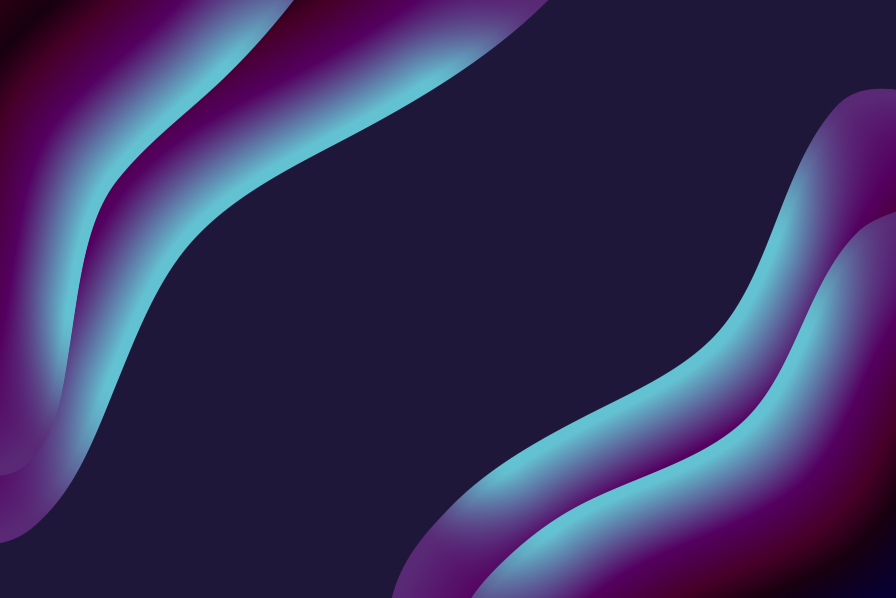
A WebGL 1 fragment shader for this background:

```glsl
precision highp float;

uniform vec2 u_resolution;

const vec3 NIGHT  = vec3(0.122, 0.090, 0.227);
const vec3 CYAN   = vec3(0.39, 0.76, 0.82);
const vec3 LILAC  = vec3(0.35, 0.16, 0.46);
const vec3 PURPLE = vec3(0.33, 0.00, 0.38);
const vec3 MAROON = vec3(0.27, 0.00, 0.15);
const vec3 BLACK  = vec3(0.09, 0.00, 0.06);
const vec3 EMBER  = vec3(0.18, 0.00, 0.07);
const vec3 NAVY   = vec3(0.03, 0.00, 0.19);

// Depths below a ribbon edge at which each colour is reached
const float CYAN_DEPTH   = 0.018;
const float PURPLE_DEPTH = 0.142;
const float MAROON_DEPTH = 0.225;
const float BLACK_DEPTH  = 0.285;
const float CORNER_DEPTH = 0.370;

// Glow along each edge: fade-in start and end, fade-out start and end
const vec4 GLOW_TOP_OUTER = vec4(-0.83, -0.45, 0.56, 0.90);
const vec4 GLOW_TOP_INNER = vec4(-0.70, -0.40, 0.25, 0.65);
const vec4 GLOW_LOW_OUTER = vec4(-0.20, 0.08, 0.88, 1.25);
const vec4 GLOW_LOW_INNER = vec4(-0.32, 0.04, 0.78, 1.15);

// Height gained on a cubic between knots (position, height, slope)
float rise(float s, vec3 a, vec3 b) {
  float width = b.x - a.x;
  float u = clamp((s - a.x) / width, 0.0, 1.0);
  float v = 1.0 - u;
  return u * u * (3.0 - 2.0 * u) * (b.y - a.y)
       + width * u * v * (v * a.z - u * b.z);
}

// Smooth curve through six knots
float curve(float s, vec3 a, vec3 b, vec3 c, vec3 d, vec3 e, vec3 f) {
  return a.y + rise(s, a, b) + rise(s, b, c) + rise(s, c, d)
       + rise(s, d, e) + rise(s, e, f);
}

float ramp(float start, float end, float x) {
  return clamp((x - start) / (end - start), 0.0, 1.0);
}

// Colour inside a ribbon, from its glowing edge to the dark corner
vec3 ribbonColor(float s, float depth, vec4 glow, vec3 corner) {
  float strength = smoothstep(glow.x, glow.y, s)
                 * (1.0 - smoothstep(glow.z, glow.w, s));
  vec3 color = mix(LILAC, CYAN, strength);
  color = mix(color, PURPLE, ramp(CYAN_DEPTH, PURPLE_DEPTH, depth));
  color = mix(color, MAROON, ramp(PURPLE_DEPTH, MAROON_DEPTH, depth));
  color = mix(color, BLACK, ramp(MAROON_DEPTH, BLACK_DEPTH, depth));
  return mix(color, corner, ramp(BLACK_DEPTH, CORNER_DEPTH, depth));
}

// Lay a ribbon over the colour below, with a smooth edge
vec3 addRibbon(vec3 below, float s, float offset, vec4 glow, vec3 corner) {
  float depth = offset * 0.7071;
  float blur = 0.7 / u_resolution.y;
  float cover = smoothstep(-blur, blur, depth);
  return mix(below, ribbonColor(s, depth, glow, corner), cover);
}

void main() {
  // Diagonal axes: s runs along the ribbons, t from top left to lower right
  vec2 p = gl_FragCoord.xy / u_resolution * vec2(1.5, 1.0);
  float s = p.x + p.y - 1.0;
  float t = p.x - p.y + 1.0;

  float topOuter = curve(s,
    vec3(-0.908, 0.908, 0.70), vec3(-0.781, 0.938, -0.02),
    vec3(-0.445, 0.836, -0.42), vec3(-0.080, 0.725, -0.05),
    vec3(0.357, 0.814, 0.31), vec3(0.918, 0.918, 0.0));
  float topInner = curve(s,
    vec3(-0.795, 0.795, 0.90), vec3(-0.703, 0.820, -0.05),
    vec3(-0.459, 0.693, -0.73), vec3(-0.107, 0.498, -0.12),
    vec3(0.199, 0.504, 0.05), vec3(0.492, 0.492, -0.12));
  float lowOuter = curve(s,
    vec3(-0.344, 1.656, -0.60), vec3(-0.098, 1.602, -0.02),
    vec3(0.279, 1.674, 0.32), vec3(0.625, 1.758, 0.0),
    vec3(1.221, 1.578, -0.05), vec3(1.350, 1.650, 1.30));
  float lowInner = curve(s,
    vec3(-0.211, 1.789, -0.20), vec3(-0.117, 1.781, 0.0),
    vec3(0.105, 1.809, 0.28), vec3(0.551, 1.949, 0.0),
    vec3(1.045, 1.824, 0.0), vec3(1.146, 1.854, 0.50));

  vec3 color = NIGHT;
  color = addRibbon(color, s, topOuter - t, GLOW_TOP_OUTER, EMBER);
  color = addRibbon(color, s, topInner - t, GLOW_TOP_INNER, EMBER);
  color = addRibbon(color, s, t - lowOuter, GLOW_LOW_OUTER, NAVY);
  color = addRibbon(color, s, t - lowInner, GLOW_LOW_INNER, NAVY);
  gl_FragColor = vec4(color, 1.0);
}
```
